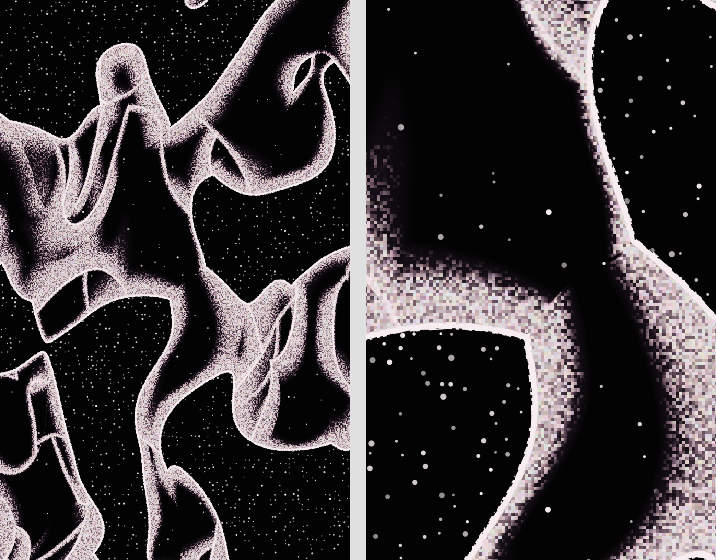
Left, the full canvas; right, a detail of the centre.
Give the GLSL for this background, as a WebGL 1 fragment shader.

```glsl
precision highp float;
// Overlapping black organic sheets with thin pale outlines and grainy rose rims.
// Each sheet is a warped gradient-noise contour, painted back to front; the top
// sheet forms starry holes. Light is stippled by a fine grain and then coloured.

uniform vec2 u_resolution;

const int SHEETS = 5;
const float GRAIN_CELLS = 320.0;
const float STAR_CELLS = 78.0;
const float LINE_HALF_WIDTH = 0.0029;

const vec3 BLACK = vec3(0.01);
const vec3 PLUM = vec3(0.36, 0.28, 0.32);
const vec3 ROSE = vec3(0.78, 0.70, 0.71);
const vec3 PALE = vec3(0.89, 0.85, 0.86);
const vec3 LINE = vec3(0.97, 0.93, 0.94);

float hash(vec2 p) {
  vec3 q = fract(p.xyx * vec3(0.1031, 0.1030, 0.0973));
  q += dot(q, q.yzx + 33.33);
  return fract((q.x + q.y) * q.z);
}

vec2 gradientAt(vec2 cell) {
  float angle = 6.2832 * hash(cell + 71.0);
  return vec2(cos(angle), sin(angle));
}

float gradientNoise(vec2 p) {
  vec2 i = floor(p), f = fract(p);
  vec2 u = f * f * f * (f * (f * 6.0 - 15.0) + 10.0);
  vec2 e = vec2(1.0, 0.0);
  float a = dot(gradientAt(i), f);
  float b = dot(gradientAt(i + e.xy), f - e.xy);
  float c = dot(gradientAt(i + e.yx), f - e.yx);
  float d = dot(gradientAt(i + e.xx), f - e.xx);
  return mix(mix(a, b, u.x), mix(c, d, u.x), u.y);
}

// Bends space so that the contours flow and lean.
vec2 warp(vec2 p) {
  vec2 bend = vec2(gradientNoise(p * 2.3 + 5.3), gradientNoise(p * 2.1 + 23.1));
  return p + 0.20 * bend + vec2(-0.12 * p.y, 0.0);
}

// Positive inside a sheet; the folded term adds pointed corners.
float sheetField(vec2 p, float seed, float bias) {
  vec2 q = warp(p) * vec2(3.0, 1.9) + seed * vec2(17.3, 9.7);
  float fold = abs(gradientNoise(q * 0.9 + 41.0));
  return gradientNoise(q) - 0.7 * fold + bias;
}

// Approximate signed distance to the sheet outline.
float sheetDistance(vec2 p, float seed, float bias) {
  vec2 e = vec2(0.003, 0.0);
  float f = sheetField(p, seed, bias);
  vec2 slope = vec2(sheetField(p + e.xy, seed, bias),
                    sheetField(p + e.yx, seed, bias)) - f;
  return f / max(length(slope) / e.x, 0.2);
}

// Light that is strongest at an edge and fades out over the given width.
float rimLight(float dist, float width) {
  return 0.80 * (1.0 - smoothstep(0.15 * width, width, dist));
}

float stars(vec2 p, float density) {
  vec2 g = p * STAR_CELLS, cell = floor(g);
  vec2 centre = 0.25 + 0.5 * vec2(hash(cell + 3.0), hash(cell + 19.0));
  float radius = mix(0.10, 0.24, pow(hash(cell + 47.0), 2.0));
  float soft = 0.5 * STAR_CELLS / u_resolution.x;
  float disc = 1.0 - smoothstep(radius - soft, radius + soft, length(g - cell - centre));
  return disc * step(hash(cell + 131.0), density) * mix(0.55, 1.0, hash(cell + 83.0));
}

vec3 palette(float tone) {
  vec3 c = mix(BLACK, PLUM, smoothstep(0.0, 0.4, tone));
  c = mix(c, ROSE, smoothstep(0.3, 0.78, tone));
  return mix(c, PALE, smoothstep(0.8, 1.0, tone));
}

void main() {
  vec2 p = gl_FragCoord.xy / u_resolution.x;
  float pixel = 1.0 / u_resolution.x;
  vec2 grainCell = floor(p * GRAIN_CELLS);
  float grain = hash(grainCell + 211.0);
  float light = 0.0, outline = 0.0, starDensity = 0.02;

  // Paint the sheets back to front; the last one is the layer of holes.
  for (int k = 0; k < SHEETS; k++) {
    float seed = float(k) + 1.0;
    float hole = step(float(SHEETS) - 0.5, seed);
    float d = sheetDistance(p, seed, mix(0.14, 0.06, hole));
    float vary = smoothstep(-0.3, 0.35, gradientNoise(p * 3.1 + seed * 31.7));
    float inside = smoothstep(-pixel, pixel, d);

    float rim = rimLight(d, mix(mix(0.015, 0.15, vary), 0.004, hole));
    float halo = rimLight(-d, mix(0.01, mix(0.02, 0.15, vary), hole));
    light = mix(max(light, halo), rim, inside);

    float edge = abs(d + 0.002 * (grain - 0.5));
    float stroke = 1.0 - smoothstep(LINE_HALF_WIDTH - 0.5 * pixel,
                                    LINE_HALF_WIDTH + 0.5 * pixel, edge);
    outline = max(outline * (1.0 - inside), stroke * mix(0.5 + 0.5 * vary, 1.0, hole));
    starDensity = mix(starDensity, mix(0.03, 0.25, hole), inside);
  }

  // Stipple the light, tint its fading fringe, then add stars and outlines.
  float tone = smoothstep(0.0, 1.0, light * 1.5 - grain * 0.75);
  vec3 color = palette(tone);
  color += vec3(0.28, 0.17, 0.30) * light * (1.0 - light) * (1.0 - tone);
  vec3 tint = vec3(hash(grainCell + 5.0), hash(grainCell + 37.0), hash(grainCell + 59.0));
  color += (tint - 0.5) * 0.10 * tone;
  color = mix(color, LINE, stars(p, starDensity) * (1.0 - smoothstep(0.0, 0.3, light)));
  color = mix(color, LINE, outline);
  gl_FragColor = vec4(clamp(color, 0.0, 1.0), 1.0);
}
```
